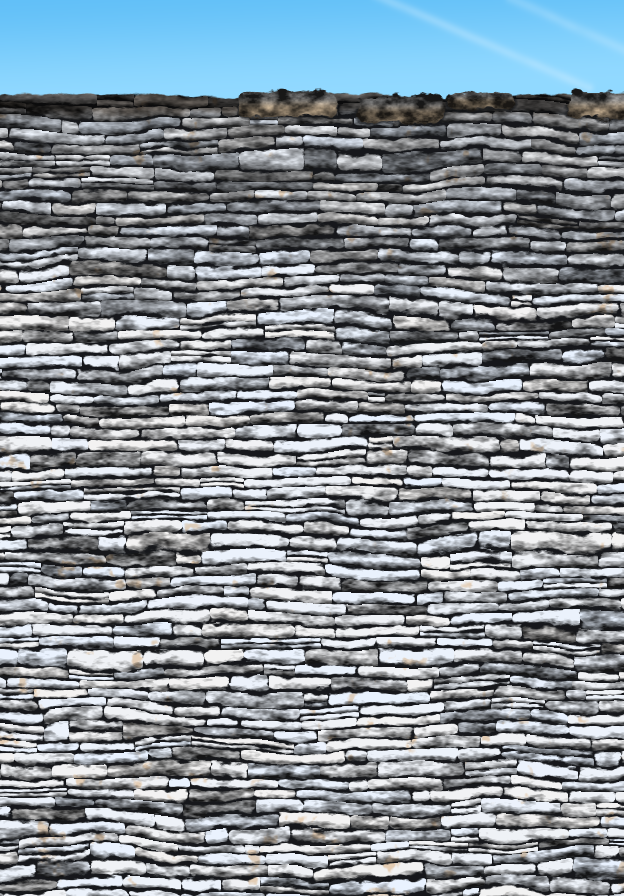
Reproduce this texture procedurally as a Shadertoy shader.

```glsl
// A sunlit dry-stone slate roof below a blue sky with two faint vapour trails.
// Wavy courses are cut into jittered ragged slabs, shaded by layered value
// noise; heavier ochre slabs cap the ridge above a band of shadow.
#define RIDGE_Y 0.892
#define COURSES 72.0
#define SLAB_WIDTH 0.070
#define WAVINESS 1.1
#define SPLIT_CHANCE 0.10
#define ROUGHNESS 0.0078
#define GRAIN 1.5
#define CREVICE vec3(0.085, 0.092, 0.105)
#define SKY_HIGH vec3(0.38, 0.75, 0.97)
#define SKY_LOW vec3(0.57, 0.85, 1.0)

float hash(vec2 p) {
    vec3 q = fract(vec3(p.xyx) * 0.1031);
    q += dot(q, q.yzx + 33.33);
    return fract((q.x + q.y) * q.z);
}

float noise(vec2 p) {
    vec2 i = floor(p), f = fract(p);
    f = f * f * (3.0 - 2.0 * f);
    return mix(mix(hash(i), hash(i + vec2(1, 0)), f.x),
               mix(hash(i + vec2(0, 1)), hash(i + vec2(1, 1)), f.x), f.y);
}

float fbm(vec2 p) {
    float sum = 0.0, amp = 0.53;
    for (int i = 0; i < 4; i++) {
        sum += amp * noise(p);
        p = p * 2.03 + 17.3;
        amp *= 0.5;
    }
    return sum;
}

float roundBox(vec2 p, vec2 halfSize, float radius) {
    vec2 q = abs(p) - halfSize + radius;
    return length(max(q, 0.0)) + min(max(q.x, q.y), 0.0) - radius;
}

float trail(vec2 p, vec2 a, vec2 b, float width) {
    vec2 ab = b - a;
    float along = clamp(dot(p - a, ab) / dot(ab, ab), 0.0, 1.0);
    float d = length(p - a - ab * along) / width;
    return exp(-d * d) * (0.7 + 0.3 * noise(p * 60.0));
}

vec3 sky(vec2 p) {
    vec3 col = mix(SKY_LOW, SKY_HIGH, smoothstep(0.88, 1.01, p.y - 0.04 * p.x));
    float haze = 0.34 * trail(p, vec2(0.42, 1.005), vec2(0.657, 0.902), 0.0055)
               + 0.26 * trail(p, vec2(0.57, 1.002), vec2(0.72, 0.934), 0.006);
    return mix(col, vec3(0.88, 0.95, 1.0), haze);
}

// Jittered joint between neighbouring slabs of one course.
float joint(float i, float course) {
    return i + 0.85 * hash(vec2(i + 40.0, course));
}

vec3 slates(vec2 p, float px) {
    // Uneven, gently waving courses, counted downward from the ridge
    float v = (RIDGE_Y - p.y) * COURSES + 8.0;
    v += WAVINESS * (noise(vec2(p.x * 9.0, v * 0.35)) - 0.5);
    v += 0.4 * noise(vec2(v * 0.8, 3.7)) + 0.4 * noise(vec2(p.x * 28.0, v * 0.5));
    float course = floor(v), t = 1.0 - fract(v);

    // Slab limits along the course
    float u = p.x / SLAB_WIDTH + 7.0 * hash(vec2(course, 5.0)) + 3.0;
    float i = floor(u);
    if (u < joint(i, course)) i -= 1.0;
    float left = joint(i, course), right = joint(i + 1.0, course);

    // Some slabs are two thin layers
    vec2 id = vec2(i, course);
    float layers = 1.0;
    if (hash(id + 71.0) < SPLIT_CHANCE) {
        layers = 2.0;
        id += 100.0 * floor(t * 2.0) + 100.0;
        t = fract(t * 2.0);
    }
    float seed = hash(id + 11.0), height = 1.0 / (COURSES * layers);
    float thick = mix(0.36, 0.50, hash(id + 23.0));
    vec2 local = vec2((u - 0.5 * (left + right)) * SLAB_WIDTH, (t - 0.54) * height);
    vec2 halfSize = vec2(0.5 * (right - left) * SLAB_WIDTH + 0.0004, thick * height);
    float d = roundBox(local, halfSize, halfSize.y * 0.85);
    d += ROUGHNESS * (fbm(p * vec2(75.0, 150.0) + seed * 30.0) - 0.46);

    // Bright upper lip, shaded underside, stretched grain
    float grain = fbm(p * vec2(55.0, 170.0) + seed * 90.0) - 0.5;
    float fine = noise(p * vec2(230.0, 360.0)) - 0.5;
    float tone = mix(0.38, 1.03, pow(seed, 0.65));
    float lit = tone * mix(0.48, 1.12, smoothstep(0.05, 0.65, t));
    lit += GRAIN * grain * 0.75 + 0.26 * fine;
    lit *= mix(1.06, 0.66, smoothstep(0.50, 0.86, p.y));
    lit += 0.26 * (fbm(p * 9.0) - 0.5);
    vec3 tint = mix(vec3(0.96, 1.0, 1.055), vec3(1.005, 1.0, 0.995), hash(id + 37.0));
    vec3 col = clamp(lit, 0.08, 0.95) * tint;

    // Rare lichen, mostly near the eaves
    float lichen = smoothstep(0.72, 0.84, fbm(p * 46.0 + 9.0) + 0.05 * smoothstep(0.25, 0.0, p.y));
    col = mix(col, col * vec3(0.90, 0.72, 0.52), 0.55 * lichen);
    float edge = max(px, 0.0010);
    return mix(CREVICE, col, smoothstep(edge, -edge, d));
}

void mainImage(out vec4 fragColor, in vec2 fragCoord) {
    float px = 1.0 / iResolution.y;
    vec2 p = fragCoord * px;
    float rough = fbm(p * vec2(70.0, 110.0)) - 0.5;

    // Roof outline and shadow under the cap
    float top = RIDGE_Y + 0.007 * (noise(vec2(p.x * 24.0, 2.0)) - 0.5) + 0.006 * rough;
    vec3 roof = slates(p, px);
    float shade = smoothstep(0.866, 0.880, p.y + 0.012 * rough);
    roof *= mix(vec3(1.0), vec3(0.50, 0.47, 0.44), shade);
    vec3 col = mix(sky(p), roof, smoothstep(px, -px, p.y - top));

    // Heavy ridge slabs: centre and half size
    vec4 caps[4] = vec4[4](vec4(0.322, 0.884, 0.055, 0.014), vec4(0.448, 0.878, 0.046, 0.014),
                           vec4(0.537, 0.889, 0.036, 0.009), vec4(0.670, 0.883, 0.035, 0.014));
    for (int i = 0; i < 4; i++) {
        vec2 q = p - caps[i].xy;
        float d = roundBox(q, caps[i].zw, 0.009) + 0.014 * rough;
        float lift = q.y / caps[i].w;
        float light = 0.36 + 1.1 * rough - 0.12 * smoothstep(0.1, 0.7, lift);
        vec3 stone = max(light, 0.09) * mix(vec3(1.15, 1.02, 0.85), vec3(1.0), smoothstep(-0.4, 0.6, lift));
        col = mix(col, CREVICE, 0.75 * smoothstep(0.005, 0.0, d) * step(q.y, 0.0));
        col = mix(col, stone, smoothstep(px, -px, d));
    }
    fragColor = vec4(clamp(col, 0.0, 1.0), 1.0);
}
```
